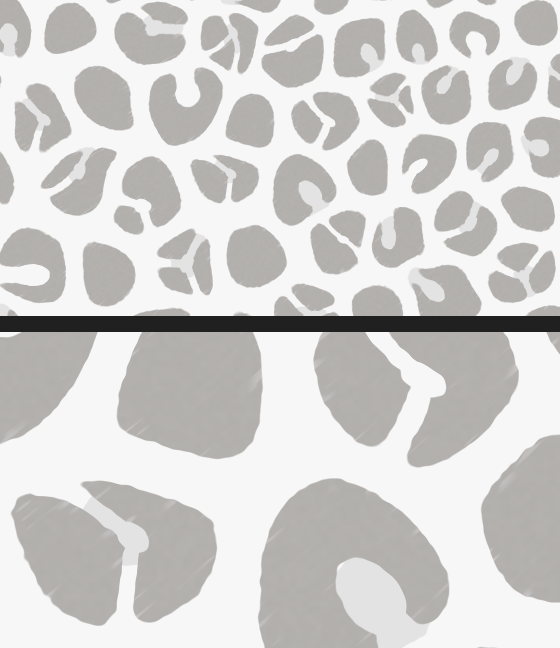
Top, the full canvas; bottom, a detail of the centre.
Reproduce this pattern procedurally as a Shadertoy shader.

```glsl
// Leopard print: grey rosettes with pale hearts on an off-white ground.
// Each rosette is a rounded, inset Voronoi cell with a hole and radial cuts;
// a conformal warp makes the spots shrink towards the upper right.

const vec3 GROUND  = vec3(0.97, 0.97, 0.97);
const vec3 SPOT    = vec3(0.70, 0.69, 0.68);
const vec3 HEART   = vec3(0.89, 0.89, 0.89);
const vec3 SCRATCH = vec3(0.79, 0.78, 0.78);

const float DENSITY     = 3.4;   // cells per canvas height at the lower left
const float SHRINK      = 0.4;   // growth of density towards the upper right
const float JITTER      = 0.44;  // scatter of the cell centres
const float HALF_GAP    = 0.068; // inset of a spot from its cell border
const float ROUNDNESS   = 11.0;  // lower values give rounder corners
const float WOBBLE      = 0.15;  // bending of the outlines
const float ROUGHNESS   = 0.012; // fine unevenness of the outlines
const float TIP_ROUND   = 0.12;  // softness of the tips beside the cuts
const float SOLID_SHARE = 0.18;  // spots without a hole
const float SPLIT_SHARE = 0.38;  // rosettes broken into pieces
const float HEART_SHARE = 0.62;  // rosettes with a pale heart

float hash(vec2 p) {
    vec3 v = fract(p.xyx * 0.1031);
    v += dot(v, v.yzx + 33.33);
    return fract((v.x + v.y) * v.z);
}

float noise(vec2 p) {
    vec2 i = floor(p), f = fract(p);
    f = f * f * (3.0 - 2.0 * f);
    return mix(mix(hash(i), hash(i + vec2(1, 0)), f.x),
               mix(hash(i + vec2(0, 1)), hash(i + vec2(1, 1)), f.x), f.y);
}

float smoothMax(float a, float b, float k) {
    float h = max(k - abs(a - b), 0.0) / k;
    return max(a, b) + 0.25 * k * h * h;
}

float capsule(vec2 p, vec2 end, float radius) {
    float t = clamp(dot(p, end) / dot(end, end), 0.0, 1.0);
    return length(p - end * t) - radius;
}

vec2 direction(float angle) { return vec2(cos(angle), sin(angle)); }

// Scattered centre of a cell in a brick-like grid
vec2 cellCentre(vec2 id) {
    vec2 scatter = vec2(hash(id + 3.7), hash(id + 51.3)) - 0.5;
    return id + 0.5 + vec2(0.5 * mod(id.y, 2.0) - 0.25, 0.0) + JITTER * scatter;
}

// Signed distances of the spot (x) and its pale heart (y), in cell units
vec2 rosette(vec2 q) {
    // Nearest centre
    vec2 base = floor(q), id = base;
    float nearest = 1e3;
    for (int j = -2; j <= 2; j++)
    for (int i = -2; i <= 2; i++) {
        vec2 other = base + vec2(i, j);
        float dist = length(q - cellCentre(other));
        if (dist < nearest) { nearest = dist; id = other; }
    }

    // Rounded distance to the cell border, and the cell's inner radius
    vec2 centre = cellCentre(id);
    float sum = 0.0, inner = 1.0;
    for (int j = -2; j <= 2; j++)
    for (int i = -2; i <= 2; i++) {
        if (i == 0 && j == 0) continue;
        vec2 away = centre - cellCentre(id + vec2(i, j));
        float span = length(away);
        inner = min(inner, 0.5 * span);
        sum += exp(-ROUNDNESS * (dot(q - centre, away) / span + 0.5 * span));
    }
    float border = -log(sum) / ROUNDNESS;
    float body = HALF_GAP + 0.03 * hash(id + 9.1) - border;

    float kind = hash(id + 77.7);
    if (kind < SOLID_SHARE) return vec2(body + 0.04, 1.0);

    // Oval hole, shifted towards its opening
    bool split = kind > 1.0 - SPLIT_SHARE;
    float size = clamp(inner / 0.38, 0.7, 1.2);
    float angle = 6.2832 * hash(id + 21.9);
    vec2 opening = direction(angle);
    vec2 p = (q - centre) / size - opening * (split ? 0.03 : 0.10);
    vec2 oval = vec2(dot(p, opening), dot(p, vec2(-opening.y, opening.x)));
    float hole = length(oval * vec2(0.85, 1.2)) - (split ? 0.09 : 0.145);

    // One cut opens the ring, further cuts break it apart
    float cutWidth = split ? 0.045 : mix(0.05, 0.10, hash(id + 5.5));
    hole = min(hole, capsule(p, opening, cutWidth));
    if (split) {
        float turn = mix(2.1, 3.3, hash(id + 31.1));
        hole = min(hole, capsule(p, direction(angle + turn), cutWidth));
        if (hash(id + 63.0) > 0.6)
            hole = min(hole, capsule(p, direction(angle + turn + 1.8), cutWidth));
    }
    float spot = smoothMax(body, -hole * size, TIP_ROUND);

    // Heart lies under the spot and peeks out of the hole
    float heart = (length(oval * vec2(0.85, 1.1) - vec2(0.07, 0.0)) - 0.21) * size;
    heart = smoothMax(heart, 0.05 - border, 0.05);
    return vec2(spot, hash(id + 42.4) < HEART_SHARE ? heart : 1.0);
}

void mainImage(out vec4 fragColor, in vec2 fragCoord) {
    vec2 p = fragCoord / iResolution.y;

    // Conformal warp: a complex quadratic and its derivative
    vec2 sq = vec2(p.x * p.x - p.y * p.y, 2.0 * p.x * p.y);
    vec2 q = DENSITY * p + SHRINK * vec2(sq.x + sq.y, sq.y - sq.x);
    float scale = length(vec2(DENSITY, 0.0) + 2.0 * SHRINK * vec2(p.x + p.y, p.y - p.x));
    float edge = 0.8 * scale / iResolution.y;

    // Hand-drawn outlines
    vec2 bent = q + WOBBLE * (vec2(noise(q * 2.3), noise(q * 2.3 + 17.0)) - 0.5);
    vec2 d = rosette(bent) + ROUGHNESS * (noise(q * 24.0) - 0.5);

    // Faint grain and short dry strokes, mostly near the rims
    vec2 slant = vec2(0.8 * q.x + 0.6 * q.y, 0.8 * q.y - 0.6 * q.x);
    float stroke = smoothstep(0.76, 0.92, noise(slant * vec2(6.0, 45.0)));
    stroke *= 0.06 + 0.7 * smoothstep(-0.07, 0.0, d.x);
    vec3 ink = mix(SPOT, SCRATCH, stroke) + 0.012 * (noise(p * 150.0) - 0.5);

    vec3 colour = mix(GROUND, HEART, 1.0 - smoothstep(-edge, edge, d.y));
    colour = mix(colour, ink, 1.0 - smoothstep(-edge, edge, d.x));
    fragColor = vec4(colour, 1.0);
}
```
